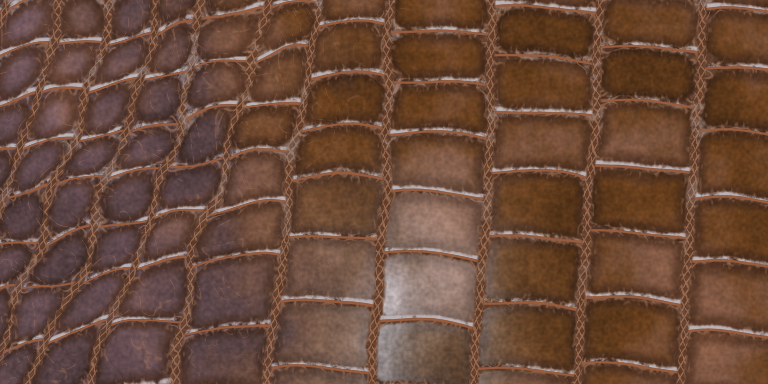
Give the GLSL for this texture, as a WebGL 1 fragment shader.

```glsl
precision highp float;
// Glossy brown crocodile leather: fanned columns of scales with braided seams.
uniform vec2 u_resolution;

const vec3 AMBER = vec3(0.43, 0.26, 0.12);
const vec3 UMBER = vec3(0.26, 0.16, 0.11);
const vec3 CHESTNUT = vec3(0.43, 0.295, 0.225);
const vec3 PLUM = vec3(0.385, 0.30, 0.335);
const vec3 TAN = vec3(0.63, 0.45, 0.34);
const vec3 GLOSS = vec3(0.66, 0.64, 0.66);

float hash(vec2 p) {
  return fract(sin(dot(p, vec2(127.1, 311.7))) * 43758.55);
}

float corner(vec2 cell, vec2 offset) {
  float angle = 6.2832 * hash(cell);
  return dot(vec2(cos(angle), sin(angle)), offset);
}

float gradientNoise(vec2 p) {
  vec2 i = floor(p), f = fract(p), e = vec2(1.0, 0.0);
  vec2 s = f * f * f * (f * (f * 6.0 - 15.0) + 10.0);
  float low = mix(corner(i, f), corner(i + e.xy, f - e.xy), s.x);
  float high = mix(corner(i + e.yx, f - e.yx), corner(i + e.xx, f - e.xx), s.x);
  return mix(low, high, s.y);
}

float fbm(vec2 p) {
  float sum = 0.0, amp = 1.0;
  for (int i = 0; i < 4; i++) {
    sum += amp * gradientNoise(p);
    p = p * 2.03 + 17.3;
    amp *= 0.55;
  }
  return sum;
}

// Smooth ramp and its slope, used to pack scales closer together.
float softRamp(float t, float s) { return s * log(1.0 + exp(t / s)); }
float softStep(float t, float s) { return 1.0 / (1.0 + exp(-t / s)); }

float roundedBox(vec2 p, vec2 b, float r) {
  vec2 q = abs(p) - b + r;
  return length(max(q, 0.0)) + min(max(q.x, q.y), 0.0) - r;
}

// Thin line where the value crosses zero.
float line(float value, float width) {
  return 1.0 - smoothstep(width * 0.2, width, abs(value));
}

// Two families of steep bright fibres crossing along a seam.
float braid(vec2 p) {
  float a = abs(fract(p.y * 32.0 + p.x * 60.0) - 0.5);
  float b = abs(fract(p.y * 32.0 - p.x * 60.0) - 0.5);
  return 1.0 - smoothstep(0.03, 0.2, min(a, b));
}

void main() {
  float px = 1.0 / u_resolution.y;
  vec2 p = gl_FragCoord.xy * px;
  float leftness = smoothstep(1.1, 0.4, p.x - 0.35 * (p.y - 0.3));
  vec2 wobble = vec2(gradientNoise(p * 5.0), gradientNoise(p * 5.0 + 40.0));
  vec2 q = p + wobble * mix(0.016, 0.04, leftness);

  // Columns: wide at the right, narrow and steeper at the upper left.
  float pack = 0.22 + 0.8 * q.y - q.x;
  float small = softStep(pack, 0.1);
  float bend = softStep(pack - 0.15, 0.2), lift = 1.1 * q.y * q.y;
  float u = (q.x - 0.97) * 3.75 - 4.3 * softRamp(pack, 0.1) - 0.25 * q.y + lift * bend;
  float width = 1.0 / (3.75 + 4.3 * small - 5.0 * lift * bend * (1.0 - bend));
  float column = floor(u);
  float across = fract(u) - 0.5;

  // Rows: shifted per column, tilted at the left, shorter near the top.
  float shorten = q.y - 0.62 - 0.1 * clamp(column, -4.0, 3.0);
  float v = 5.8 * q.y + 2.0 * softRamp(shorten, 0.08) + hash(vec2(column, 3.0));
  v += across * mix(0.12, -0.25, leftness) + 0.2 * across * across;
  float height = 1.0 / (5.8 + 2.0 * softStep(shorten, 0.08));
  float along = fract(v) - 0.5;
  float tone = hash(vec2(column, floor(v)) + 9.0);

  // Scale outline with puckered edges.
  float roundness = max(small, 0.8 * smoothstep(0.55, 0.85, p.y));
  vec2 local = vec2(across * width, along * height);
  vec2 halfSize = 0.5 * vec2(width, height) - mix(vec2(0.013, 0.009), vec2(0.006), small);
  float radius = min(halfSize.x, halfSize.y) * mix(0.3, 0.95, roundness);
  float pucker = gradientNoise(p * vec2(100.0, 45.0));
  float d = roundedBox(local, halfSize, radius) + 0.004 * pucker + 0.005 * gradientNoise(p * 24.0);
  float scaleMask = 1.0 - smoothstep(-0.003 - px, 0.002 + px, d);

  // Polished scale face: broad sheen, dark rim, fine grain.
  float cloud = fbm(p * 3.0 + 7.0);
  float grain = fbm(p * 45.0);
  float plumSheen = smoothstep(0.95, 0.25, p.x + 0.25 * (p.y - 0.5) + 0.5 * cloud);
  float glare = exp(-pow((p.x - 1.05) / 0.26, 2.0)) * smoothstep(0.72, 0.1, p.y);
  float sideGlow = smoothstep(0.05, -0.5, across) * step(0.0, column) * smoothstep(0.6, 0.15, p.y);
  vec3 face = mix(AMBER, CHESTNUT, smoothstep(-0.3, 0.55, cloud + 0.6 * tone - 0.3));
  face = mix(face, PLUM, 0.9 * plumSheen);
  face = mix(face, UMBER, 0.75 * smoothstep(-0.036, -0.002, d + 0.012 * cloud));
  face = mix(face, GLOSS, clamp(glare * (0.45 + 0.55 * sideGlow + 0.3 * cloud), 0.0, 0.85));
  face *= 1.0 + 0.13 * grain + 0.16 * (tone - 0.5) + 0.35 * cloud + 0.14 * gradientNoise(p * 95.0);
  float scratch = line(gradientNoise(p * vec2(17.0, 11.0) + 3.0 * wobble), 0.035);
  face = mix(face, TAN, scratch * mix(0.08, 0.4, leftness) * smoothstep(-0.3, 0.3, grain));
  face = mix(face, TAN, 0.5 * smoothstep(-0.018, 0.0, d) * smoothstep(0.1, 0.5, pucker));

  // Seams: braided verticals, creased grooves and wet highlights.
  float seamX = (fract(u + 0.5) - 0.5) * width;
  float grooveY = (fract(v + 0.5) - 0.5) * height;
  float wrinkle = line(gradientNoise(p * 34.0 + 2.0 * wobble), 0.16);
  float vertical = 1.0 - smoothstep(0.007, 0.015, abs(seamX));
  vec3 seam = mix(UMBER, mix(CHESTNUT, PLUM, plumSheen), 0.55 + 0.8 * grain);
  seam = mix(seam, TAN, 0.6 * wrinkle);
  float strand = braid(vec2(seamX, p.y) + 0.012 * wobble.yx + 0.004 * pucker);
  seam = mix(seam, mix(CHESTNUT * vec3(0.9, 0.8, 0.7), TAN, strand), 0.75 * vertical);
  seam = mix(seam, GLOSS, 0.5 * smoothstep(0.0, 0.5, gradientNoise(p * 9.0) + 0.5 * grain) * p.y);
  float shine = smoothstep(0.0, 0.004, grooveY) * (1.0 - smoothstep(0.009, 0.016, grooveY));
  shine *= (1.0 - vertical) * smoothstep(-0.4, 0.3, cloud + 0.6 * grain + 0.5 * tone - 0.15);
  seam = mix(seam, GLOSS * 1.15, 0.9 * shine);
  seam = mix(seam, TAN * vec3(0.95, 0.8, 0.7), line(grooveY + 0.001, 0.005) * (1.0 - vertical));

  gl_FragColor = vec4(clamp(mix(seam, face, scaleMask), 0.0, 1.0), 1.0);
}
```
